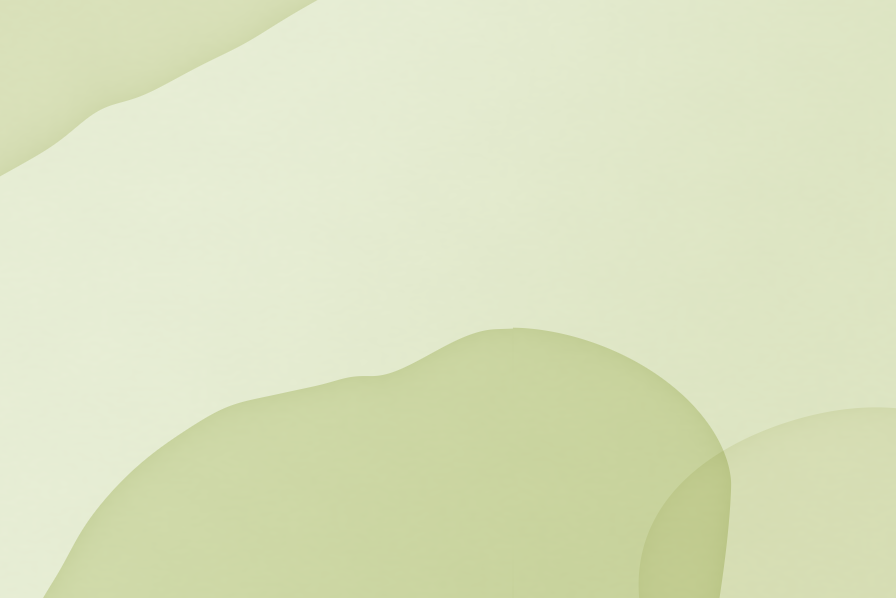
Write a Shadertoy shader that draws this background.

```glsl
// Pale green paper with three translucent, softly shaded organic shapes.

float bump(float x, float center, float width) {
    float t = (x - center) / width;
    return exp(-t * t);
}

vec2 hashGradient(vec2 cell) {
    float h = fract(sin(dot(cell, vec2(127.1, 311.7))) * 43758.5);
    return vec2(cos(6.2832 * h), sin(6.2832 * h));
}

float gradientNoise(vec2 p) {
    vec2 i = floor(p), f = fract(p);
    vec2 u = f * f * (3.0 - 2.0 * f), e = vec2(1, 0);
    float low = mix(dot(hashGradient(i), f),
                    dot(hashGradient(i + e.xy), f - e.xy), u.x);
    float high = mix(dot(hashGradient(i + e.yx), f - e.yx),
                     dot(hashGradient(i + 1.0), f - 1.0), u.x);
    return mix(low, high, u.y);
}

// Shape fields are negative inside.
float cornerField(vec2 p) {
    float edge = 0.705 + 0.555 * p.x + 0.018 * bump(p.x, 0.165, 0.055)
               - 0.005 * bump(p.x, 0.41, 0.06);
    return edge - p.y;
}

float hillField(vec2 p) {
    // Rising left shoulder
    float crest = 0.39 * (1.0 - exp(-5.2 * (p.x - 0.07)))
                + 0.067 * smoothstep(0.62, 0.83, p.x)
                + 0.007 * bump(p.x, 0.38, 0.06)
                + 0.006 * bump(p.x, 0.59, 0.04)
                - 0.010 * bump(p.x, 0.10, 0.03);
    float left = max(p.y - crest, -0.262);

    // Superelliptic right side, tucked in toward the base
    float tuck = 0.0195 * pow(max(0.19 - p.y, 0.0) / 0.19, 1.5);
    vec2 q = max((p + vec2(tuck, 0) - vec2(0.859, 0.19)) / vec2(0.365, 0.262), 0.0);
    q = pow(q, vec2(1.8));
    float right = 0.262 * (pow(q.x + q.y, 1.0 / 1.8) - 1.0);
    return p.x < 0.859 ? left : right;
}

float moundField(vec2 p) {
    vec2 q = (p - vec2(1.441, 0)) / vec2(0.371, 0.318);
    float angle = atan(q.y, -q.x);
    return length(q) - 1.0 - 0.018 * sin(4.0 * angle);
}

// Multiplies by a tint, with a deeper shade fading inward from the edge.
vec3 layer(vec3 color, float field, vec3 tint, float shade, float reach) {
    float slope = max(length(vec2(dFdx(field), dFdy(field))), 1e-5);
    float pixels = field / slope;
    float cover = clamp(0.5 - pixels, 0.0, 1.0);
    float rim = exp(min(pixels, 0.0) / (reach * iResolution.y));
    vec3 shaded = tint * (1.0 - shade * rim * vec3(0.85, 0.7, 1.5));
    return color * mix(vec3(1), shaded, cover);
}

void mainImage(out vec4 fragColor, in vec2 fragCoord) {
    vec2 p = fragCoord / iResolution.xy * vec2(1.5, 1);

    // Paper, deepening toward the lower right
    float deepening = smoothstep(0.0, 1.25, p.x - 0.55 * p.y + 0.1);
    vec3 color = mix(vec3(0.903, 0.929, 0.832), vec3(0.866, 0.896, 0.762), deepening);

    // Translucent shapes
    color = layer(color, cornerField(p), vec3(0.943, 0.948, 0.875), 0.055, 0.035);
    color = layer(color, moundField(p), vec3(0.970, 0.969, 0.925), 0.030, 0.020);
    color = layer(color, hillField(p), vec3(0.904, 0.921, 0.803), 0.045, 0.022);

    // Faint paper fibres
    color += 0.005 * gradientNoise(p * vec2(60, 110));
    color += 0.004 * gradientNoise(p * vec2(9, 14));
    fragColor = vec4(color, 1);
}
```
